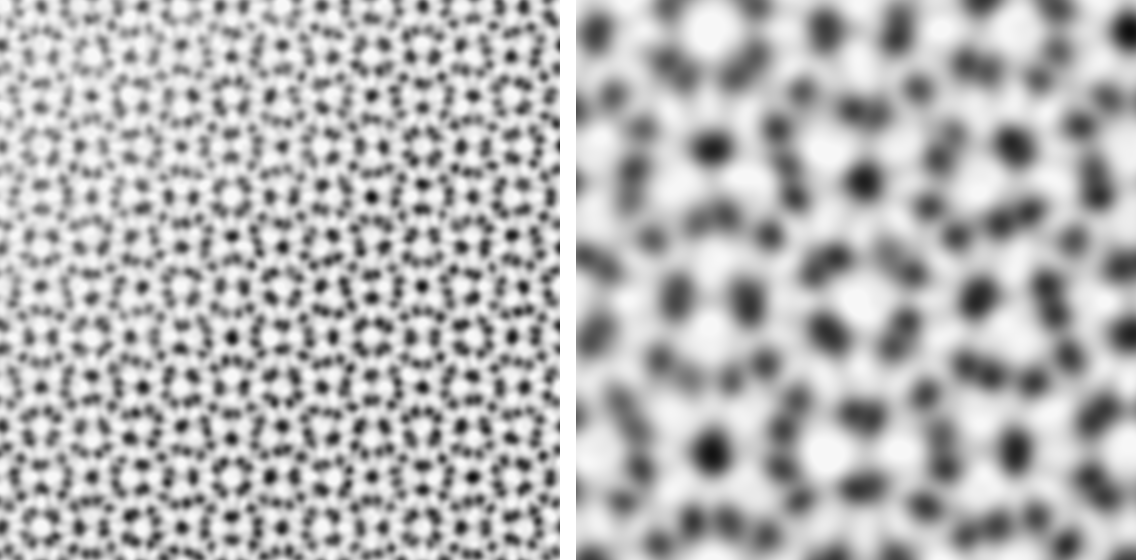
Left, the full canvas; right, a detail of the centre.
Write a WebGL 2 fragment shader that draws this pattern.

```glsl
#version 300 es
precision highp float;
// Two soft grey dot screens, turned 30 degrees apart, overlap into a moire of rings and dots.

uniform vec2 u_resolution;
out vec4 fragColor;

float hash(vec2 p) {
    vec3 q = fract(vec3(p.xyx) * 0.1031);
    q += dot(q, q.yzx + 33.33);
    return fract((q.x + q.y) * q.z);
}

// Smooth noise from -0.5 to 0.5.
float valueNoise(vec2 p) {
    vec2 cell = floor(p);
    vec2 f = fract(p);
    f = f * f * (3.0 - 2.0 * f);
    float low = mix(hash(cell), hash(cell + vec2(1.0, 0.0)), f.x);
    float high = mix(hash(cell + vec2(0.0, 1.0)), hash(cell + vec2(1.0, 1.0)), f.x);
    return mix(low, high, f.y) - 0.5;
}

// Square grid of soft round dots: 1 at each dot centre, 0 between them.
float dotScreen(vec2 p, float angle, float frequency) {
    float c = cos(angle);
    float s = sin(angle);
    vec2 grid = mat2(c, s, -s, c) * p * frequency;
    vec2 wave = cos(6.2831853 * grid);
    float height = 0.5 + 0.25 * (wave.x + wave.y);
    return pow(height, 2.8);
}

// Small uneven shift that makes the dots slightly irregular.
vec2 wobble(vec2 p) {
    return 0.005 * vec2(valueNoise(p * 36.0), valueNoise(p * 36.0 + 51.0));
}

void main() {
    vec2 uv = gl_FragCoord.xy / u_resolution.y;
    vec2 p = uv - vec2(0.414, 0.398);

    // Ink grows denser from the upper left to the lower right.
    float ramp = smoothstep(-1.0, 0.35, uv.x - uv.y);
    float ink = mix(0.39, 0.68, ramp) + 0.08 * valueNoise(uv * 7.0);

    // Each dot takes up a little more or less ink than the next.
    float inkA = ink + 0.22 * valueNoise(uv * 27.0 + 5.0);
    float inkB = ink + 0.22 * valueNoise(uv * 27.0 + 83.0);

    // The overlapping screens multiply like printed inks.
    float screenA = 1.0 - inkA * dotScreen(p + wobble(uv), radians(15.0), 22.8);
    float screenB = 1.0 - inkB * dotScreen(p + wobble(uv + 3.0), radians(-15.0), 22.8);
    float tone = 0.965 * screenA * screenB;

    // Faint paper mottling.
    tone += 0.09 * valueNoise(uv * 80.0 + 17.0);

    fragColor = vec4(vec3(clamp(tone, 0.0, 0.97)), 1.0);
}
```
